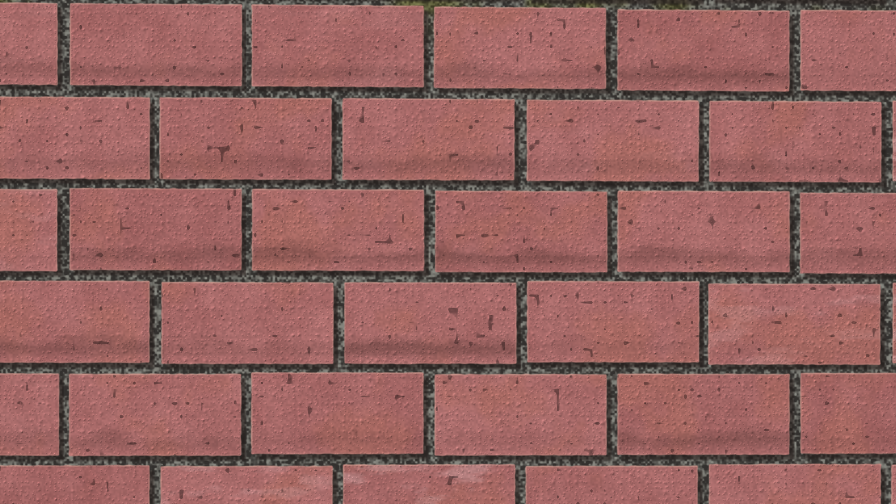
This texture is drawn by a Shadertoy shader. Its source:

```glsl
// Red brick wall in running bond with rough grey mortar, lit from the upper left.

// Layout, in canvas heights
const vec2 PITCH = vec2(0.363, 0.1833);       // brick plus joint
const vec2 HALF_BRICK = vec2(0.1708, 0.0815);
const vec2 ORIGIN = vec2(0.126, 0.0025);      // first joint, from the top left
const float ROW_TILT = 0.0139;                // drop of the top row at the right
const float ROW_SHRINK = 0.0032;              // loss of row pitch at the right
const float CANVAS_WIDTH = 1.778;
const float CORNER = 0.003;
const float EDGE_WIDTH = 0.0045;
const float JITTER = 0.0022;
const vec2 SHADOW_SHIFT = vec2(0.009, -0.010);
const vec2 LIGHT_DIR = vec2(-0.6, 0.8);

// Colours
const vec3 BRICK_DARK = vec3(0.60, 0.365, 0.36);
const vec3 BRICK_LIGHT = vec3(0.69, 0.445, 0.44);
const vec3 BRICK_ORANGE = vec3(0.66, 0.41, 0.37);
const vec3 SOOT = vec3(0.43, 0.27, 0.26);
const vec3 CHALK = vec3(0.77, 0.59, 0.59);
const vec3 EDGE_LIT = vec3(0.82, 0.62, 0.57);
const vec3 MORTAR_DARK = vec3(0.20, 0.19, 0.18);
const vec3 MORTAR_LIGHT = vec3(0.53, 0.53, 0.50);
const vec3 MORTAR_SHADE = vec3(0.17, 0.14, 0.13);
const vec3 MOSS = vec3(0.34, 0.34, 0.16);

float hash(vec2 p) {
    vec3 q = fract(p.xyx * vec3(0.1031, 0.1030, 0.0973));
    q += dot(q, q.yzx + 33.33);
    return fract((q.x + q.y) * q.z);
}

float noise(vec2 p) {
    vec2 i = floor(p), f = fract(p);
    f = f * f * (3.0 - 2.0 * f);
    return mix(mix(hash(i), hash(i + vec2(1, 0)), f.x),
               mix(hash(i + vec2(0, 1)), hash(i + vec2(1, 1)), f.x), f.y);
}

float fbm(vec2 p) {
    float sum = 0.0, amp = 0.5;
    for (int i = 0; i < 4; i++) {
        sum += amp * noise(p);
        p = p * 2.03 + 17.3;
        amp *= 0.5;
    }
    return sum / 0.9375;
}

float roundedBox(vec2 p, vec2 halfSize) {
    vec2 q = abs(p) - halfSize + CORNER;
    return length(max(q, 0.0)) + min(max(q.x, q.y), 0.0) - CORNER;
}

// Signed shading of scattered bumps: bright toward the light, dark behind.
float bumps(vec2 p) {
    float shade = 0.0;
    for (int i = 0; i < 3; i++) {
        vec2 g = p * (58.0 + 31.0 * float(i)) + 9.7 * float(i);
        vec2 id = floor(g);
        vec2 centre = 0.32 + 0.36 * vec2(hash(id + 3.1), hash(id + 41.7));
        vec2 d = (fract(g) - centre) / mix(0.12, 0.22, hash(id + 71.3));
        float present = step(0.5, hash(id + 11.9));
        shade += present * exp(-dot(d, d)) * dot(d, LIGHT_DIR);
    }
    return shade;
}

vec3 brickColor(vec2 p, vec2 id, vec2 uv) {
    float tone = hash(id + 5.3), wear = hash(id + 23.7), dirt = hash(id + 61.1);
    float mottle = fbm(uv * 22.0);
    vec3 col = mix(BRICK_DARK, BRICK_LIGHT, clamp(0.25 + 0.4 * tone + 0.9 * (mottle - 0.4), 0.0, 1.0));
    col = mix(col, BRICK_ORANGE, 0.6 * smoothstep(0.5, 0.75, fbm(uv * 9.0 + 31.0)));

    // Sooty band along the lower part
    float band = p.y + 0.038 + 0.05 * (fbm(uv * vec2(14.0, 24.0) + 7.0) - 0.5);
    float soot = smoothstep(0.014, -0.016, band) * smoothstep(-0.08, -0.05, p.y);
    col = mix(col, SOOT, soot * mix(0.05, 0.6, dirt));

    // Chalky streaks on some bricks
    float streak = smoothstep(0.52, 0.75, fbm(uv * vec2(13.0, 42.0) + 53.0));
    col = mix(col, CHALK, streak * smoothstep(0.45, 1.0, wear) * 0.65);

    // Grain, bumps and rare dark pits
    col *= 1.0 + 0.14 * (noise(uv * 260.0) - 0.5) + 0.34 * bumps(uv);
    col *= 1.0 - 0.35 * smoothstep(0.89, 0.96, noise(uv * 75.0 + 19.0));

    // Worn arrises, brightest where they face the light
    vec2 lo = p + HALF_BRICK, hi = HALF_BRICK - p;
    vec4 edge = 1.0 - smoothstep(0.0, EDGE_WIDTH, vec4(hi.y, lo.x, hi.x, lo.y));
    float chip = smoothstep(0.1, 0.7, noise(uv * 48.0));
    float lit = max(max(0.85 * edge.x, 0.7 * edge.y), max(0.4 * edge.z, 0.3 * edge.w));
    return mix(col, EDGE_LIT, lit * mix(0.45, 1.0, chip));
}

vec3 mortarColor(vec2 p, vec2 uv) {
    float grit = 0.6 * noise(uv * 230.0) + 0.4 * noise(uv * 120.0 + 5.0);
    vec3 col = mix(MORTAR_DARK, MORTAR_LIGHT, smoothstep(0.25, 0.9, grit));
    float moss = smoothstep(0.5, 0.7, fbm(uv * 7.0 + 90.0)) * smoothstep(0.90, 1.0, uv.y);
    col = mix(col, MOSS * (0.5 + grit), 0.7 * moss);
    float shadow = smoothstep(0.004, -0.004, roundedBox(p - SHADOW_SHIFT, HALF_BRICK));
    return mix(col, MORTAR_SHADE * (0.7 + 0.7 * grit), 0.72 * shadow);
}

void mainImage(out vec4 fragColor, in vec2 fragCoord) {
    vec2 uv = fragCoord / iResolution.y;
    float pixel = 1.0 / iResolution.y;

    // Slightly tilted rows counted from the top, odd rows shifted by half a brick
    float across = uv.x / CANVAS_WIDTH;
    vec2 cell;
    cell.y = (1.0 - uv.y - ORIGIN.y - ROW_TILT * across) / (PITCH.y - ROW_SHRINK * across);
    float row = floor(cell.y);
    cell.x = (uv.x - ORIGIN.x) / PITCH.x - 0.5 * mod(row, 2.0);
    vec2 id = vec2(floor(cell.x), row) + 20.0;

    // Brick-centred coordinates with uneven laying and ragged edges
    vec2 p = (fract(cell) - vec2(0.5, 0.47)) * vec2(PITCH.x, -PITCH.y);
    p += JITTER * (2.0 * vec2(hash(id + 2.9), hash(id + 37.3)) - 1.0);
    float d = roundedBox(p, HALF_BRICK) + 0.0016 * (noise(uv * 90.0) - 0.5);

    float cover = smoothstep(pixel, -pixel, d);
    vec3 col = mix(mortarColor(p, uv), brickColor(p, id, uv), cover);
    fragColor = vec4(clamp(col, 0.0, 1.0), 1.0);
}
```
